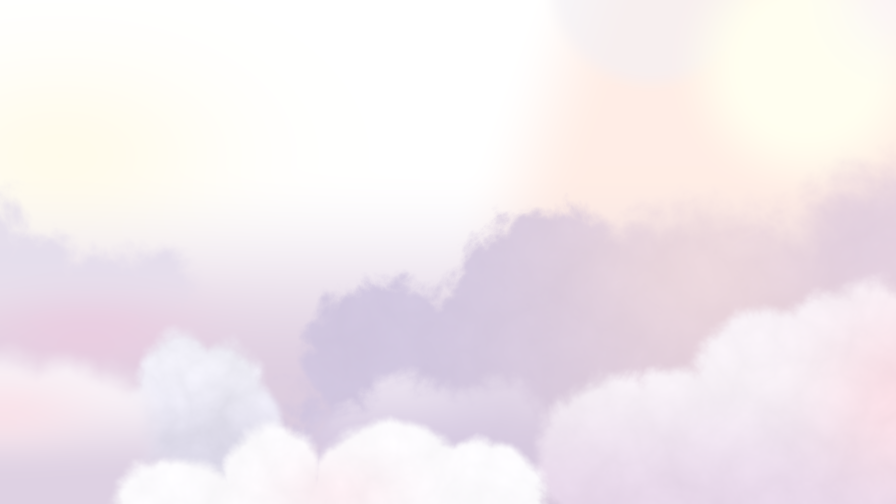
Give the GLSL for this background, as a Shadertoy shader.

```glsl
// Soft pastel sky: a pale sun, lavender haze and banks of white cumulus cloud.

vec2 hash2(vec2 cell) {
    vec2 h = vec2(dot(cell, vec2(127.1, 311.7)), dot(cell, vec2(269.5, 183.3)));
    return fract(sin(h) * 43758.5);
}

// Distance to the nearest scattered feature point
float cellular(vec2 p) {
    vec2 cell = floor(p), f = fract(p);
    float nearest = 2.0;
    for (int y = -1; y <= 1; y++)
    for (int x = -1; x <= 1; x++) {
        vec2 offset = vec2(x, y);
        vec2 d = offset + hash2(cell + offset) - f;
        nearest = min(nearest, dot(d, d));
    }
    return sqrt(nearest);
}

// Rounded lobes at shrinking scales, centred near zero
float billow(vec2 p) {
    float sum = 0.0, amplitude = 0.5;
    for (int i = 0; i < 5; i++) {
        sum += amplitude * (0.45 - cellular(p));
        p = mat2(1.6, 1.2, -1.2, 1.6) * p + 3.7;
        amplitude *= 0.52;
    }
    return sum;
}

float glow(vec2 p, vec2 centre, vec2 radius) {
    vec2 q = (p - centre) / radius;
    return exp(-dot(q, q));
}

// Depth inside a union of ellipses, each stored as centre.xy, radius.zw
float bank(vec2 p, vec4 puffs[4]) {
    float depth = -1.0;
    for (int i = 0; i < 4; i++) {
        vec2 radius = puffs[i].zw;
        float inside = 1.0 - length((p - puffs[i].xy) / radius);
        depth = max(depth, inside * min(radius.x, radius.y));
    }
    return depth;
}

void mainImage(out vec4 fragColor, in vec2 fragCoord) {
    vec2 p = fragCoord / iResolution.xy * vec2(16.0, 9.0) / 9.0;
    vec2 warped = p + 0.008 * sin(p.yx * vec2(31.0, 23.0) + 2.0 * sin(p * 17.0));
    float lobes = billow(warped * 9.0);
    float wisps = billow(warped * 17.0 + 5.0);

    // Open sky: white, cream on the left, peach past a slanted edge
    vec3 col = vec3(1.0);
    col = mix(col, vec3(1.0, 0.98, 0.91), 0.85 * glow(p, vec2(0.12, 0.69), vec2(0.32, 0.19)));
    float slant = p.x - 0.93 - 0.36 * (p.y - 0.56);
    col = mix(col, vec3(1.0, 0.93, 0.90), smoothstep(-0.04, 0.20, slant));
    float disc = smoothstep(0.22, 0.17, length(p - vec2(1.29, 1.03)));
    col = mix(col, vec3(0.95, 0.94, 0.96), 0.6 * disc);

    // Sun and the haze below it
    col = mix(col, vec3(1.0, 0.998, 0.94), smoothstep(0.28, 0.12, length(p - vec2(1.60, 0.87))));
    col = mix(col, vec3(0.98, 0.96, 0.98), 0.7 * glow(p, vec2(1.78, 1.0), vec2(0.12)));
    col = mix(col, vec3(0.87, 0.81, 0.88), smoothstep(0.67, 0.22, p.y));
    col = mix(col, vec3(0.92, 0.80, 0.88), 0.8 * glow(p, vec2(0.17, 0.34), vec2(0.22, 0.09)));

    // Distant lavender wisps on the left
    float d = bank(p, vec4[4](vec4(0.0, 0.50, 0.06, 0.11), vec4(0.06, 0.44, 0.12, 0.10),
        vec4(0.20, 0.41, 0.17, 0.09), vec4(0.31, 0.44, 0.08, 0.07))) + 0.06 * wisps;
    float fade = smoothstep(0.35, 0.50, p.y);
    col = mix(col, vec3(0.88, 0.85, 0.92), 0.75 * fade * smoothstep(-0.02, 0.035, d));

    // Broad lavender bank, turning pink toward the sun
    d = bank(p, vec4[4](vec4(0.77, 0.29, 0.17, 0.15), vec4(1.10, 0.40, 0.20, 0.18),
        vec4(1.36, 0.33, 0.46, 0.23), vec4(1.78, 0.46, 0.22, 0.19)));
    d = max(d, bank(p, vec4[4](vec4(0.95, 0.24, 0.34, 0.17), vec4(0.99, 0.48, 0.06, 0.05),
        vec4(1.07, 0.53, 0.08, 0.05), vec4(1.20, 0.15, 0.60, 0.20)))) + 0.07 * wisps;
    vec3 haze = mix(vec3(0.815, 0.775, 0.875), vec3(0.90, 0.82, 0.86), smoothstep(0.75, 1.5, p.x));
    haze = mix(haze, vec3(0.94, 0.86, 0.87), 0.6 * glow(p, vec2(1.40, 0.46), vec2(0.20, 0.13)));
    haze = mix(haze, vec3(0.88, 0.81, 0.88), 0.8 * glow(p, vec2(1.73, 0.52), vec2(0.16, 0.16)));
    float softness = mix(0.022, 0.07, smoothstep(1.1, 1.4, p.x));
    col = mix(col, haze + 0.03 * lobes, 0.92 * smoothstep(-softness, softness, d));

    // Faint middle cloud
    d = bank(p, vec4[4](vec4(0.72, 0.10, 0.11, 0.10), vec4(0.80, 0.14, 0.10, 0.12),
        vec4(0.89, 0.13, 0.12, 0.10), vec4(0.99, 0.13, 0.10, 0.12))) + 0.05 * wisps;
    vec3 faint = mix(vec3(0.85, 0.80, 0.89), vec3(0.94, 0.91, 0.95), smoothstep(0.10, 0.25, p.y));
    col = mix(col, faint, mix(0.8, 0.45, smoothstep(0.8, 1.0, p.x)) * smoothstep(-0.015, 0.03, d));

    // Right cumulus, blushing at the edge of the canvas
    d = bank(p, vec4[4](vec4(1.21, 0.10, 0.15, 0.16), vec4(1.37, 0.06, 0.20, 0.22),
        vec4(1.53, 0.16, 0.18, 0.24), vec4(1.70, 0.18, 0.22, 0.26))) + 0.06 * lobes;
    vec3 blush = mix(vec3(0.91, 0.85, 0.92), vec3(0.97, 0.95, 0.97), smoothstep(0.0, 0.27, p.y));
    blush = mix(blush, vec3(0.98, 0.86, 0.89), 0.85 * glow(p, vec2(1.79, 0.21), vec2(0.15, 0.18)));
    col = mix(col, blush + 0.05 * lobes, 0.95 * smoothstep(-0.012, 0.028, d));

    // Left cumulus: a cool tower behind a rosy bank
    d = bank(p, vec4[4](vec4(0.36, 0.22, 0.09, 0.13), vec4(0.44, 0.20, 0.09, 0.13),
        vec4(0.47, 0.13, 0.09, 0.13), vec4(0.34, 0.08, 0.18, 0.16))) + 0.04 * lobes;
    vec3 cool = mix(vec3(0.87, 0.86, 0.92), vec3(0.94, 0.94, 0.97), smoothstep(0.08, 0.30, p.y));
    col = mix(col, cool + 0.10 * lobes, 0.95 * smoothstep(-0.01, 0.02, d));
    d = bank(p, vec4[4](vec4(0.0, 0.14, 0.17, 0.16), vec4(0.12, 0.14, 0.15, 0.15),
        vec4(0.21, 0.13, 0.10, 0.14), vec4(0.08, 0.0, 0.30, 0.16))) + 0.03 * lobes;
    vec3 rosy = mix(vec3(0.87, 0.82, 0.89), vec3(0.97, 0.95, 0.97), smoothstep(0.05, 0.23, p.y));
    rosy = mix(rosy, vec3(0.98, 0.88, 0.91), 0.8 * glow(p, vec2(0.0, 0.18), vec2(0.17, 0.07)));
    col = mix(col, rosy, smoothstep(-0.025, 0.045, d));

    // Bright cumulus in front
    d = bank(p, vec4[4](vec4(0.36, 0.0, 0.15, 0.09), vec4(0.54, 0.03, 0.11, 0.13),
        vec4(0.78, 0.0, 0.18, 0.17), vec4(0.95, 0.0, 0.14, 0.13))) + 0.04 * lobes;
    vec3 bright = mix(vec3(0.985, 0.98, 0.99), vec3(0.98, 0.93, 0.95), glow(p, vec2(0.67, 0.02), vec2(0.13, 0.07)));
    col = mix(col, bright + 0.05 * lobes, smoothstep(-0.008, 0.02, d));

    fragColor = vec4(clamp(col, 0.0, 1.0), 1.0);
}
```
